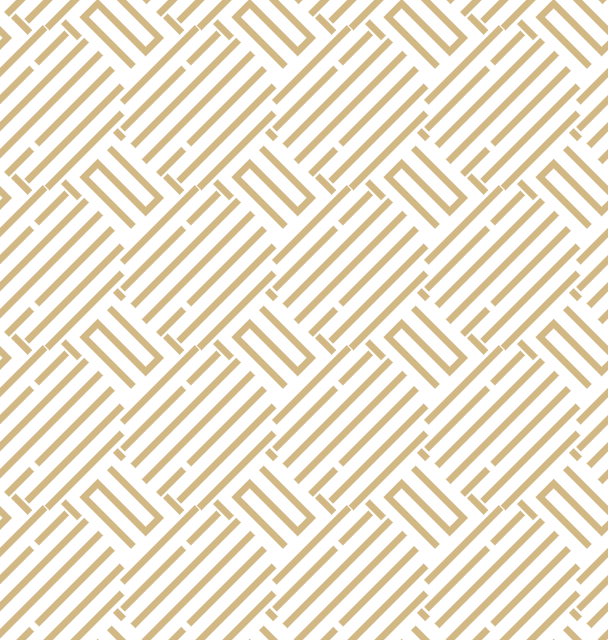
Give the GLSL for this pattern, as a Shadertoy shader.

```glsl
// Diagonal basketwork: groups of flat-ended bars rise to the right, broken up by
// short falling bars and an angular S. Every bar is a box in axes turned by 45
// degrees; one cell holds them all and repeats a whole number of times.

const vec2  REPEATS = vec2(4.0, 4.0);       // cells across and down
const vec2  CELL    = vec2(182.5, 192.0);   // cell size in design units
const float WIDTH   = 8.1;                  // bar thickness in design units
const float PITCH   = 32.5;                 // diagonal step between rising bars
const float FIRST   = 269.6;                // diagonal position of the first one
const vec3  PAPER   = vec3(1.0);
const vec3  GOLD    = vec3(0.824, 0.722, 0.522);

const float ROOT2 = 1.41421356;
const float HALF_BAR = 0.5 * WIDTH * ROOT2; // half thickness along turned axes

// Rising bars: step number, start, end
const int RISING_COUNT = 9;
const vec3 RISING[RISING_COUNT] = vec3[](
    vec3(0, 24, 203.6), vec3(1, -8, 139), vec3(1, 150.6, 223),
    vec3(2, -15.3, 238.3), vec3(3, -21, 239.6), vec3(4, -19, 41.5),
    vec3(4, 53.6, 235.5), vec3(5, -3, 226), vec3(6, 13.5, 193.4));

// Short falling bars: position, start, end
const int FALLING_COUNT = 3;
const vec3 FALLING[FALLING_COUNT] = vec3[](
    vec3(232.5, 284.5, 323.5), vec3(-12.5, 409.5, 449.5), vec3(-18.2, 295, 315));

// The angular S: three parallel arms joined at alternate ends
const vec3 S_ARMS = vec3(-46.2, -79.0, -111.6);
const vec2 S_CORNERS = vec2(313.6, 428.8);
const vec2 S_TIPS = vec2(308.9, 431.8);

// Distance to a bar lying along the second axis of q
float bar(vec2 q, float position, float from, float to) {
    vec2 d = abs(q - vec2(position, 0.5 * (from + to)))
           - vec2(HALF_BAR, 0.5 * (to - from));
    return max(d.x, d.y) / ROOT2;
}

float angularS(vec2 q) {
    float low = S_CORNERS.x - HALF_BAR;
    float high = S_CORNERS.y + HALF_BAR;
    float d = bar(q.yx, S_ARMS.x, S_TIPS.x, high);
    d = min(d, bar(q.yx, S_ARMS.y, low, high));
    d = min(d, bar(q.yx, S_ARMS.z, low, S_TIPS.y));
    d = min(d, bar(q, S_CORNERS.x, S_ARMS.z, S_ARMS.y));
    return min(d, bar(q, S_CORNERS.y, S_ARMS.y, S_ARMS.x));
}

// Distance to all bars owned by one cell
float motif(vec2 p) {
    vec2 q = vec2(p.x + p.y, p.x - p.y);
    float d = angularS(q);
    for (int i = 0; i < RISING_COUNT; i++) {
        vec3 b = RISING[i];
        d = min(d, bar(q, FIRST + PITCH * b.x, b.y, b.z));
    }
    for (int i = 0; i < FALLING_COUNT; i++) {
        vec3 b = FALLING[i];
        d = min(d, bar(q.yx, b.x, b.y, b.z));
    }
    return d;
}

void mainImage(out vec4 fragColor, in vec2 fragCoord) {
    vec2 uv = fragCoord / iResolution.xy;
    uv.y = 1.0 - uv.y;                      // design units run downwards
    vec2 p = fract(uv * REPEATS) * CELL;

    // Bars spill over the right and lower cell borders
    float d = 1e3;
    for (int j = 0; j < 2; j++)
        for (int i = 0; i < 2; i++)
            d = min(d, motif(p + vec2(i, j) * CELL));

    float pixel = CELL.y * REPEATS.y / iResolution.y;
    float ink = clamp(0.5 - d / pixel, 0.0, 1.0);
    fragColor = vec4(mix(PAPER, GOLD, ink), 1.0);
}
```
